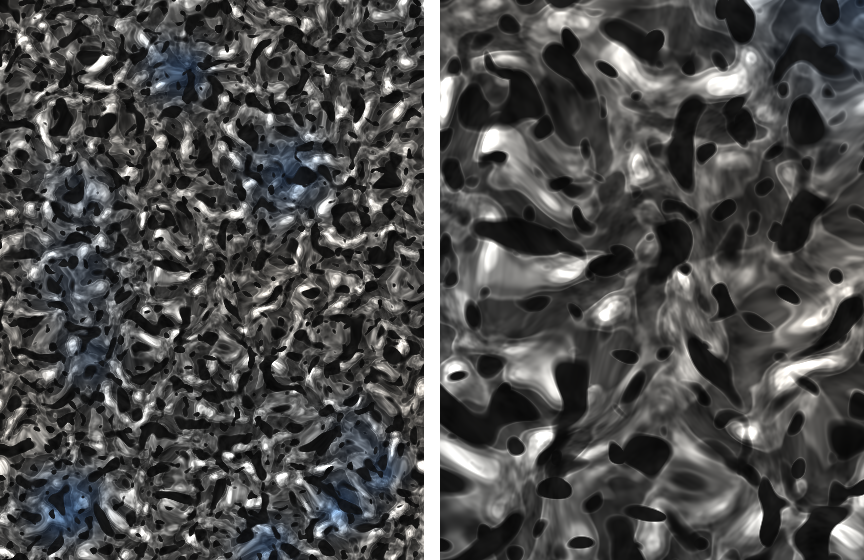
Left: the whole. Right: its middle third, enlarged.
Reproduce this texture procedurally as a Shadertoy shader.

```glsl
// A corroded, worm-eaten grey surface: pale winding ridges, dark plates and
// black pits, stained by a few soft blue patches. The winding shapes come from
// sparse sums of randomly turned wave packets, bent by smooth noise.

const float TAU = 6.2831853;
const int STAIN_COUNT = 10;

// Each stain: centre x, centre y, radius, strength (in canvas heights).
const vec4 STAINS[STAIN_COUNT] = vec4[](
    vec4(0.31, 0.87, 0.060, 0.85), vec4(0.51, 0.68, 0.075, 0.75),
    vec4(0.12, 0.10, 0.068, 1.00), vec4(0.61, 0.10, 0.055, 0.90),
    vec4(0.69, 0.16, 0.040, 0.80), vec4(0.47, 0.03, 0.050, 0.80),
    vec4(0.16, 0.36, 0.060, 0.50), vec4(0.13, 0.50, 0.090, 0.40),
    vec4(0.14, 0.65, 0.070, 0.35), vec4(0.64, 0.21, 0.065, 0.40));

vec3 hash3(vec2 cell) {
    vec3 h = fract(cell.xyx * vec3(0.1031, 0.1030, 0.0973));
    h += dot(h, h.yxz + 33.33);
    return fract((h.xxy + h.yzz) * h.zyx);
}

// Smooth value noise in the range -1 to 1.
float valueNoise(vec2 p) {
    vec2 cell = floor(p), f = fract(p);
    f = f * f * (3.0 - 2.0 * f);
    float low = mix(hash3(cell).x, hash3(cell + vec2(1, 0)).x, f.x);
    float high = mix(hash3(cell + vec2(0, 1)).x, hash3(cell + vec2(1, 1)).x, f.x);
    return 2.0 * mix(low, high, f.y) - 1.0;
}

float fbm(vec2 p) {
    float sum = 0.0, weight = 0.5;
    for (int i = 0; i < 3; i++) {
        sum += weight * valueNoise(p);
        p = mat2(1.6, 1.2, -1.2, 1.6) * p + 7.3;
        weight *= 0.6;
    }
    return sum;
}

// Winding bands: one wave packet per cell, each with its own direction.
float wormField(vec2 p, float seed, float frequency) {
    vec2 cell = floor(p);
    float sum = 0.0;
    for (int y = -1; y <= 1; y++)
    for (int x = -1; x <= 1; x++) {
        vec2 id = cell + vec2(x, y);
        vec3 rnd = hash3(id + seed);
        vec2 d = p - id - rnd.xy;
        float window = max(0.0, 1.0 - dot(d, d));
        float angle = TAU * rnd.z;
        float phase = TAU * fract(rnd.z * 17.0 + rnd.x);
        float wave = cos(TAU * frequency * dot(d, vec2(cos(angle), sin(angle))) + phase);
        sum += window * window * wave;
    }
    return sum;
}

vec2 bend(vec2 p, float amount) {
    return p + amount * vec2(valueNoise(p * 21.0), valueNoise(p * 21.0 + 41.0));
}

// Broad winding ridges roughened by smaller ones.
float ridgeHeight(vec2 p) {
    vec2 bent = bend(p, 0.012);
    return wormField(bent * 24.0, 11.0, 0.85) + 0.32 * wormField(bent * 52.0, 29.0, 0.8);
}

// Grey level from ridge height, pit depth, roughness and a broad variation.
float surfaceTone(float ridge, float pit, float grain, float broad) {
    float tone = mix(0.20, 0.32, smoothstep(-0.25, -0.05, ridge));
    tone += 0.09 * exp(-90.0 * ridge * ridge);
    tone = mix(tone, 0.53, smoothstep(0.32, 0.68, ridge + 0.15 * broad));
    tone += 0.27 * smoothstep(0.88, 1.12, ridge + 0.35 * broad);
    tone += 0.06 * exp(-150.0 * (pit - 0.36) * (pit - 0.36));
    tone *= 1.0 - 0.45 * smoothstep(0.36, 0.56, pit);
    tone *= 1.0 + 0.75 * grain;
    return mix(tone, 0.07 + 0.05 * grain, smoothstep(0.52, 0.68, pit));
}

float stainAmount(vec2 p) {
    float clear = 1.0;
    vec2 ragged = p + 0.025 * vec2(fbm(p * 14.0), fbm(p * 14.0 + 23.0));
    for (int i = 0; i < STAIN_COUNT; i++) {
        vec2 d = (ragged - STAINS[i].xy) / STAINS[i].z;
        clear *= 1.0 - STAINS[i].w * exp(-1.3 * dot(d, d));
    }
    return 1.0 - clear;
}

void mainImage(out vec4 fragColor, in vec2 fragCoord) {
    vec2 p = fragCoord / iResolution.y;

    // Ridges, large pits and scattered pinholes
    float ridge = ridgeHeight(p);
    float pit = wormField(bend(p, 0.010) * 29.0, 73.0, 0.7) - 0.30 * ridge;
    float pinhole = wormField(p * 56.0, 97.0, 0.6) - 0.25;
    pit = max(pit, pinhole - 0.2 * ridge);
    float grain = fbm(bend(p, 0.02) * 95.0);
    float broad = valueNoise(p * 16.0 + 5.0);
    float tone = surfaceTone(ridge, pit, grain, broad);

    // Light falling from the upper left
    float slope = ridge - ridgeHeight(p + vec2(-0.002, 0.002));
    tone *= 1.0 + 0.65 * clamp(slope, -0.6, 0.6);

    // Warm and neutral greys, then the blue stains
    float warmth = 0.5 + 0.5 * valueNoise(p * 4.0 + 3.0);
    vec3 color = tone * mix(vec3(0.99, 1.0, 1.0), vec3(1.04, 1.0, 0.95), warmth);
    float stain = stainAmount(p);
    vec3 stained = mix(vec3(0.13, 0.21, 0.34), tone * vec3(0.75, 0.98, 1.20), 0.42);
    color = mix(color, stained, stain * (1.0 - 0.7 * smoothstep(0.52, 0.68, pit)));

    fragColor = vec4(clamp(color, 0.0, 1.0), 1.0);
}
```
